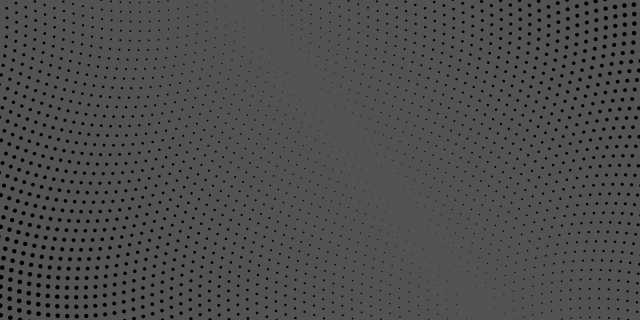
Write a WebGL 2 fragment shader that draws this background.

```glsl
#version 300 es
precision highp float;

uniform vec2 u_resolution;
out vec4 fragColor;

const vec3 BACKGROUND = vec3(0.322);
const vec3 DOT_COLOR = vec3(0.005);
const vec2 CENTER = vec2(1.14, 0.5);
const float SPACING = 0.0297;

// Vertical swell of the rows
float rowShift(float u) {
    return 0.34 * sin(1.94 * u);
}

// Sideways lean of the columns
float columnShift(float y) {
    return 0.1 * sin(3.6 * y);
}

// Moves a flat grid point to its place on the canvas
vec2 place(vec2 grid) {
    float y = grid.y + rowShift(grid.x);
    return vec2(grid.x + columnShift(y), y);
}

// Finds the flat grid point for a canvas position
vec2 unplace(vec2 p) {
    float u = p.x - columnShift(p.y);
    return vec2(u, p.y - rowShift(u));
}

// Dots shrink toward a slanted valley through the center
float dotRadius(vec2 p) {
    float across = p.x + 0.77 * p.y;
    float growth = across > 0.0 ? 0.0052 : 0.0046;
    return min(0.0009 + growth * abs(across), 0.0072);
}

// Distance to the nearest placed dot among neighboring cells
float dotDistance(vec2 p, float spacing) {
    vec2 cell = floor(unplace(p) / spacing + 0.5);
    float nearest = 1.0;
    for (int j = -1; j <= 1; j++) {
        for (int i = -1; i <= 1; i++) {
            vec2 dotCenter = place((cell + vec2(i, j)) * spacing);
            nearest = min(nearest, distance(p, dotCenter));
        }
    }
    return nearest;
}

// Smooth disc coverage, fading discs thinner than a pixel
float discCoverage(float dist, float radius, float pixel) {
    float edge = clamp(0.5 + (radius - dist) / pixel, 0.0, 1.0);
    return edge * min(1.0, 2.0 * radius / pixel);
}

void main() {
    float pixel = 1.0 / u_resolution.y;
    vec2 p = gl_FragCoord.xy * vec2(2.0, 1.0) / u_resolution - CENTER;

    float ink = discCoverage(dotDistance(p, SPACING), dotRadius(p), pixel);
    fragColor = vec4(mix(BACKGROUND, DOT_COLOR, ink), 1.0);
}
```
